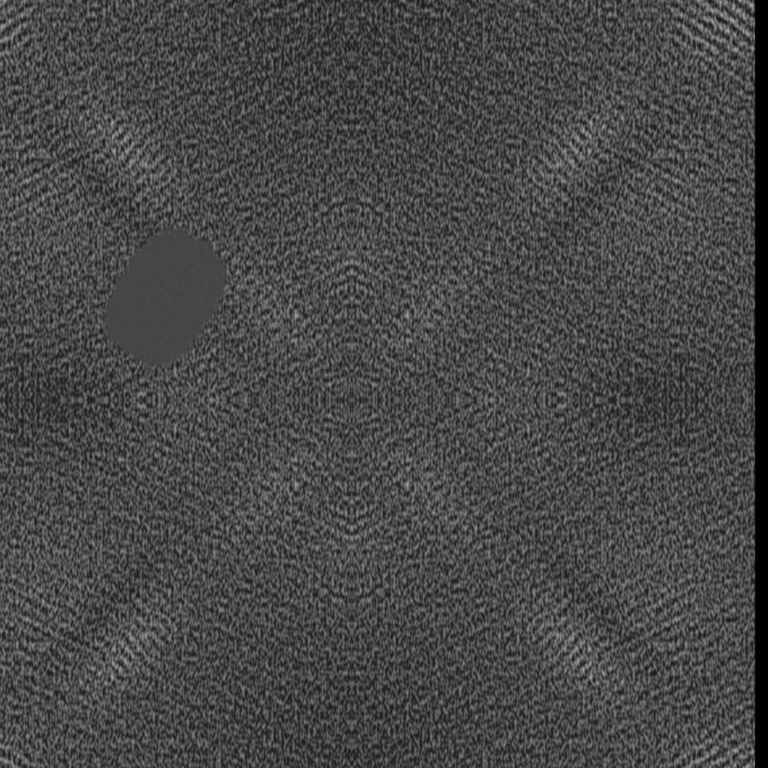
This background is drawn by a Shadertoy shader. Its source:

```glsl
// Grey interference field: fine upright grain, folded about an off-centre
// cross, carries packets of diagonal stripes built as windowed cosine waves.
// A smooth rounded patch and a black strip at the right stay unfolded.

const vec2  CENTRE       = vec2(0.458, 0.479);  // where the fold axes cross
const float BASE_GREY    = 0.282;
const vec2  GRAIN_FREQ   = vec2(292.0, 158.0);  // cells across the canvas
const float GRAIN_GAIN   = 0.34;
const float RIPPLE_FREQ  = 430.0;
const float RIPPLE_GAIN  = 0.034;
const float BAND_ANGLE   = 0.81;                // long axis of the packets
const vec2  PATCH_CENTRE = vec2(0.215, 0.612);
const vec2  PATCH_RADII  = vec2(0.087, 0.062);
const float PATCH_ANGLE  = 1.02;
const float PATCH_GREY   = 0.275;
const float STRIP_EDGE   = 0.983;
const float BLACK        = 0.005;

// Packet window: centre from the cross (xy), radii along and across (zw).
const int PACKETS = 6;
const vec4 WINDOW[PACKETS] = vec4[](
    vec4(0.290, 0.326, 0.085, 0.031),
    vec4(0.102, 0.117, 0.085, 0.033),
    vec4(0.405, 0.247, 0.100, 0.090),
    vec4(0.485, 0.500, 0.070, 0.065),
    vec4(0.220, 0.000, 0.085, 0.075),
    vec4(0.000, 0.180, 0.060, 0.055));

// Packet wave: normal angle, frequency, stripe gain, glow.
const vec4 WAVE[PACKETS] = vec4[](
    vec4(0.72, 500.0, 0.080, 0.075),
    vec4(0.72, 470.0, 0.050, 0.050),
    vec4(1.08, 440.0, 0.065, 0.035),
    vec4(0.98, 430.0, 0.130, 0.070),
    vec4(1.20, 470.0, 0.045, 0.025),
    vec4(1.20, 450.0, 0.050, 0.035));

vec2 direction(float angle) { return vec2(cos(angle), sin(angle)); }

vec2 rotateInto(vec2 p, float angle) {
    vec2 axis = direction(angle);
    return vec2(dot(p, axis), dot(p, vec2(-axis.y, axis.x)));
}

// Random unit gradient of a lattice cell.
vec2 cellGradient(vec2 cell) {
    vec3 h = fract(cell.xyx * vec3(0.1031, 0.1030, 0.0973));
    h += dot(h, h.yzx + 33.33);
    return direction(6.2832 * fract((h.x + h.y) * h.z));
}

float gradientNoise(vec2 p) {
    vec2 cell = floor(p), f = fract(p);
    vec2 s = f * f * f * (f * (f * 6.0 - 15.0) + 10.0);
    vec2 e = vec2(1.0, 0.0);
    float low  = mix(dot(cellGradient(cell), f),
                     dot(cellGradient(cell + e.xy), f - e.xy), s.x);
    float high = mix(dot(cellGradient(cell + e.yx), f - e.yx),
                     dot(cellGradient(cell + e.xx), f - e.xx), s.x);
    return mix(low, high, s.y);
}

// Returns stripe brightness (x) and soft glow (y) of all packets.
vec2 stripePackets(vec2 q, float warp) {
    vec2 total = vec2(0.0);
    for (int i = 0; i < PACKETS; i++) {
        vec2 local = q - WINDOW[i].xy;
        vec2 d = rotateInto(local, BAND_ANGLE) / WINDOW[i].zw;
        float envelope = exp(-dot(d, d));
        float phase = WAVE[i].y * dot(local, direction(WAVE[i].x));
        total += envelope * vec2(WAVE[i].z * cos(phase + warp), WAVE[i].w);
    }
    return total;
}

// Large dark areas: above and below the cross, and at the ends of its arms.
float broadShade(vec2 q) {
    float columns = exp(-pow(q.x / 0.20, 2.0)) * smoothstep(0.20, 0.48, q.y);
    vec2 armEnd = (q - vec2(0.40, 0.0)) / vec2(0.10, 0.055);
    vec2 groove = rotateInto(q - vec2(0.325, 0.275), BAND_ANGLE) / vec2(0.10, 0.016);
    return 0.040 * columns + 0.050 * exp(-dot(armEnd, armEnd))
         + 0.050 * exp(-dot(groove, groove));
}

// Negative inside the smooth patch; a rounded, tilted box.
float patchDistance(vec2 uv) {
    vec2 d = abs(rotateInto(uv - PATCH_CENTRE, PATCH_ANGLE)) / PATCH_RADII;
    float bulge = pow(dot(d * d, d), 1.0 / 3.0);
    return (bulge - 1.0) * PATCH_RADII.y + 0.006 * gradientNoise(uv * 75.0);
}

void mainImage(out vec4 fragColor, in vec2 fragCoord) {
    vec2 uv = fragCoord / iResolution.xy;
    float pixel = 1.0 / min(iResolution.x, iResolution.y);
    vec2 q = abs(uv - CENTRE);

    // Folded grain, plus a weak ripple that follows rings around the cross
    float grain = gradientNoise(q * GRAIN_FREQ + 7.3)
                + 0.45 * gradientNoise(q * GRAIN_FREQ * 0.55 + 61.7);
    float warp = 2.2 * gradientNoise(q * 34.0 + 19.0);
    float ripple = cos(RIPPLE_FREQ * dot(q, vec2(0.50, 0.86)) + 2.0 * warp);

    // Stripes, glow and shade
    vec2 stripes = stripePackets(q, 0.6 * warp);
    float grey = BASE_GREY + stripes.x + stripes.y - broadShade(q);
    grey += RIPPLE_GAIN * ripple;
    grey += grain * GRAIN_GAIN * (0.9 + 2.0 * stripes.y);
    grey = max(grey, 0.11 + 0.3 * grey);

    // Unfolded smooth patch and black strip
    float inPatch = 1.0 - smoothstep(-0.004, 0.006, patchDistance(uv));
    float patchGrey = PATCH_GREY + 0.025 * gradientNoise(uv * GRAIN_FREQ);
    grey = mix(grey, patchGrey, inPatch);
    grey = mix(grey, BLACK, smoothstep(-pixel, pixel, uv.x - STRIP_EDGE));

    fragColor = vec4(vec3(clamp(grey, 0.0, 1.0)), 1.0);
}
```
